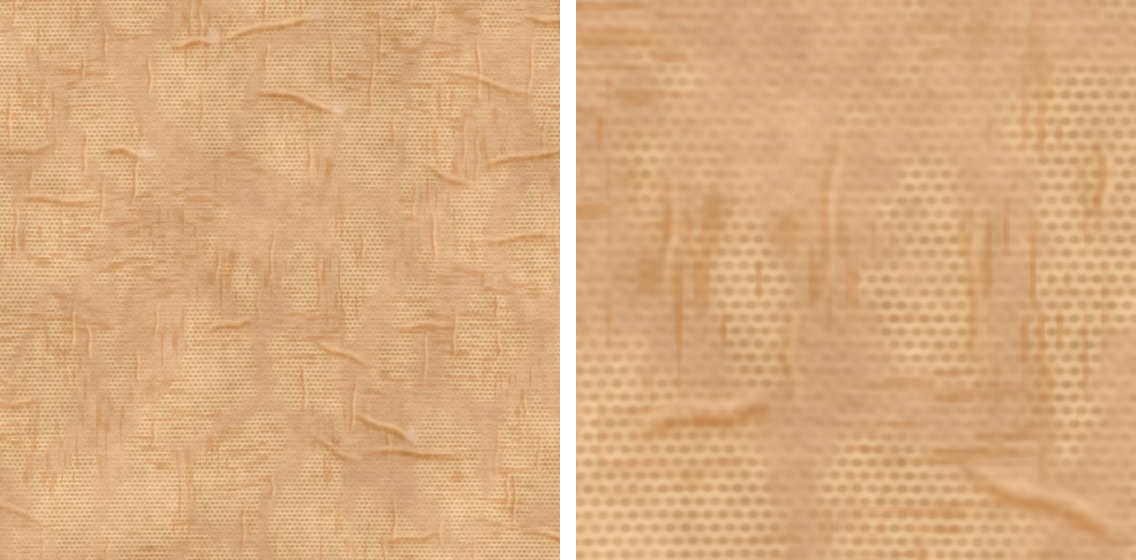
Left: the whole. Right: its middle third, enlarged.
Write a three.js fragment shader that draws this texture.

```glsl
// Crinkled jacquard cloth: a dotted ground weave crossed by smooth satin bands.
// The bands follow warped cellular borders; creases and raised threads are
// scattered as short tapered strokes, each with a lit ridge and an orange shadow.

varying vec2 vUv;

const float PI = 3.14159265;
const vec3 GROUND = vec3(0.915, 0.765, 0.580);
const vec3 GAP = vec3(0.785, 0.605, 0.420);
const vec3 SATIN = vec3(0.838, 0.658, 0.494);
const vec3 SHADOW = vec3(0.780, 0.535, 0.320);
const vec3 RIDGE = vec3(0.930, 0.760, 0.585);
const vec3 KNOT = vec3(0.910, 0.765, 0.680);

vec2 hash2(vec2 p) {
  vec2 q = vec2(dot(p, vec2(127.1, 311.7)), dot(p, vec2(269.5, 183.3)));
  return fract(sin(q) * 43758.5);
}

float noise(vec2 p) {
  vec2 i = floor(p);
  vec2 f = fract(p);
  f = f * f * (3.0 - 2.0 * f);
  float low = mix(hash2(i).x, hash2(i + vec2(1.0, 0.0)).x, f.x);
  float high = mix(hash2(i + vec2(0.0, 1.0)).x, hash2(i + 1.0).x, f.x);
  return mix(low, high, f.y);
}

// Layered sines that bend the coordinates
vec2 bend(vec2 p, float amount) {
  return p + amount * (sin(p.yx * vec2(9.0, 7.0) + 1.3)
    + 0.5 * sin(p.yx * vec2(23.0, 19.0) + p * 8.0));
}

// Rows of wide staggered dots: 1 in the gaps, 0 on the threads
float dottedWeave(vec2 p, float columns, float rows) {
  vec2 phase = p * PI * vec2(2.0 * columns, rows);
  float dots = cos(phase.x) * cos(phase.y);
  float lines = cos(2.0 * phase.y);
  return smoothstep(-0.85, 0.95, 0.5 * dots + 0.5 * lines);
}

// Cellular border: zero between cells, growing toward their centres
float cellBorder(vec2 p) {
  vec2 base = floor(p);
  float nearest = 8.0;
  float second = 8.0;
  for (int j = -1; j <= 1; j++) {
    for (int i = -1; i <= 1; i++) {
      vec2 cell = base + vec2(float(i), float(j));
      float d = length(cell + hash2(cell) - p);
      second = min(second, max(nearest, d));
      nearest = min(nearest, d);
    }
  }
  return second - nearest;
}

// Scattered strokes along x; returns ridge, shadow and knot strength
vec3 strokes(vec2 p, vec2 size, float tilt, float spread, float width, float density) {
  vec2 base = floor(p / size);
  vec3 sum = vec3(0.0);
  for (int j = -1; j <= 1; j++) {
    for (int i = -1; i <= 1; i++) {
      vec2 cell = base + vec2(float(i), float(j));
      vec2 pick = hash2(cell + 17.0);
      vec2 form = hash2(cell + 43.0);
      vec2 d = p - (cell + hash2(cell)) * size;
      float angle = tilt + spread * (form.x - 0.5);
      vec2 axis = vec2(cos(angle), sin(angle));
      float halfLength = size.x * mix(0.2, 0.6, form.y);
      float t = dot(d, axis) / halfLength;
      float curve = 3.0 * width * (pick.y - 0.5) * t * t
        + 0.5 * width * sin(t * 6.0 + form.x * 20.0);
      float y = (dot(d, vec2(-axis.y, axis.x)) + curve) / width;
      float present = step(pick.x, density) * mix(0.5, 1.0, pick.y);
      float taper = smoothstep(1.0, 0.3, abs(t)) * present;
      float ridge = exp(-y * y);
      float below = y + 1.8;
      float shade = exp(-below * below) + 0.30 * exp(-0.06 * below * below);
      vec2 fromEnd = (d - axis * halfLength * 0.7) / width;
      float knot = exp(-0.12 * dot(fromEnd, fromEnd)) * step(0.65, pick.y) * present;
      sum += vec3(ridge * taper, shade * taper, knot);
    }
  }
  return min(sum, 1.0);
}

void main() {
  vec2 p = vUv;
  vec2 bent = bend(p, 0.018);

  // Dotted ground, unevenly pressed
  float gap = dottedWeave(bend(p, 0.0008), 112.0, 128.0);
  float depth = mix(0.75, 1.0, noise(p * vec2(40.0, 30.0) + 5.0));
  vec3 color = mix(GROUND, GAP, depth * gap);

  // Satin: ragged branching bands with a faint diagonal twill
  float ragged = noise(p * vec2(75.0, 50.0)) + noise(p * vec2(30.0, 20.0)) - 1.0;
  float blotch = noise(bent * vec2(7.0, 5.0) + 4.0);
  float border = cellBorder(bent * vec2(6.5, 4.3) + 2.0);
  float satin = smoothstep(0.12, -0.12, border - 0.33 * blotch + 0.22 * ragged);
  float twill = sin((p.x * 0.6 + p.y) * 2.0 * PI * 118.0);
  color = mix(color, SATIN + 0.008 * twill, satin * 0.74);

  // Fine pulled fibres: upright and level ones gather in separate patches
  float upright = smoothstep(0.50, 0.95, noise(p * vec2(190.0, 34.0)));
  float level = smoothstep(0.50, 0.95, noise(bend(p, 0.006) * vec2(38.0, 190.0) + 9.0));
  upright *= smoothstep(0.45, 0.85, noise(bent * vec2(15.0, 12.0) + 31.0));
  level *= smoothstep(0.40, 0.80, noise(bent * vec2(11.0, 16.0) + 57.0));
  color = mix(color, SHADOW, 0.50 * max(upright, level));

  // Raised upright threads, then larger slanted creases
  vec3 thread = strokes(p.yx, vec2(0.13, 0.07), 0.02, 0.16, 0.0028, 0.50);
  vec3 crease = strokes(bend(p, 0.006), vec2(0.23, 0.105), -0.14, 0.7, 0.0048, 0.60);
  float fibre = 0.50 + 0.50 * noise(p * vec2(180.0, 60.0));
  color = mix(color, SHADOW, 0.62 * thread.y * fibre);
  color = mix(color, RIDGE, 0.70 * thread.x);
  color = mix(color, SHADOW - 0.02, 0.95 * crease.y * fibre);
  color = mix(color, RIDGE, 0.80 * crease.x);
  color = mix(color, KNOT, 0.65 * crease.z);

  // Relief in several sizes and fine grain drawn out along the rows
  float relief = noise(bent * 7.0 + 20.0) + 0.7 * noise(bent * 19.0)
    + 0.6 * noise(p * vec2(60.0, 48.0)) - 1.15;
  float grain = noise(p * vec2(120.0, 256.0)) - 0.5;
  color += vec3(0.058, 0.060, 0.058) * relief + 0.048 * grain;
  gl_FragColor = vec4(color, 1.0);
}
```
